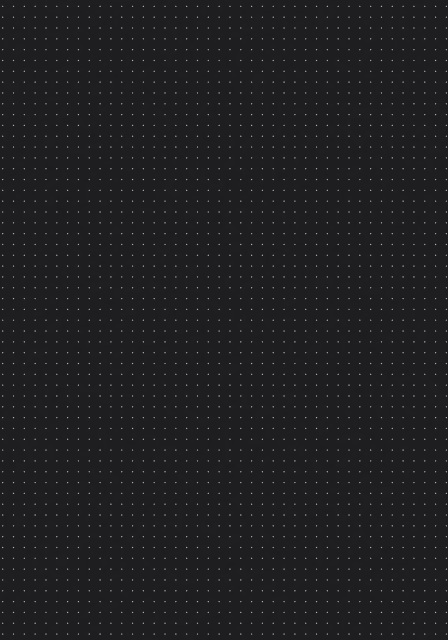
Give the GLSL for this pattern, as a WebGL 2 fragment shader.

```glsl
#version 300 es
precision highp float;
// A fine square grid of tiny pale dots on charcoal paper.
// Each dot is a distance function in a repeated cell; hash and value
// noise add slight differences between dots and a faint paper mottle.

uniform vec2 u_resolution;
out vec4 fragColor;

// Lengths are fractions of the canvas height.
const float PITCH = 0.01691;                 // spacing of the dots
const vec2 FIRST_DOT = vec2(0.0042, 0.00996); // inset from the top left
const float DOT_RADIUS = 0.00096;
const float DOT_VARIATION = 0.12;            // brightness spread
const float MOTTLE_SCALE = 110.0;            // noise cells per height
const float MOTTLE_AMOUNT = 0.006;
const vec3 PAPER = vec3(0.118, 0.118, 0.126);
const vec3 DOT_COLOR = vec3(0.66, 0.66, 0.655);

float hash(vec2 p) {
    vec3 q = fract(vec3(p.xyx) * 0.1031);
    q += dot(q, q.yzx + 33.33);
    return fract((q.x + q.y) * q.z);
}

float valueNoise(vec2 p) {
    vec2 cell = floor(p);
    vec2 f = fract(p);
    f = f * f * (3.0 - 2.0 * f);
    float low = mix(hash(cell), hash(cell + vec2(1.0, 0.0)), f.x);
    float high = mix(hash(cell + vec2(0.0, 1.0)), hash(cell + 1.0), f.x);
    return mix(low, high, f.y);
}

void main() {
    // Position measured rightward and downward from the top left corner
    float pixel = 1.0 / u_resolution.y;
    vec2 pos = vec2(gl_FragCoord.x, u_resolution.y - gl_FragCoord.y) * pixel;

    // Nearest dot and the distance to its rim
    vec2 grid = (pos - FIRST_DOT) / PITCH;
    vec2 id = floor(grid + 0.5);
    float rim = length(grid - id) * PITCH - DOT_RADIUS;
    float coverage = clamp(0.5 - rim / pixel, 0.0, 1.0);

    // Paper with a faint mottle
    float mottle = valueNoise(pos * MOTTLE_SCALE) - 0.5;
    vec3 color = PAPER + mottle * MOTTLE_AMOUNT;

    // Dots of slightly uneven strength
    float strength = 1.0 + (hash(id + 17.0) - 0.5) * DOT_VARIATION;
    color = mix(color, DOT_COLOR * strength, coverage);

    fragColor = vec4(color, 1.0);
}
```
